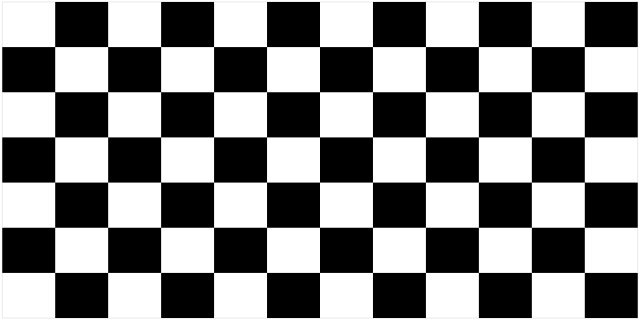
Write a WebGL 2 fragment shader that draws this pattern.

```glsl
#version 300 es
precision highp float;
// Black and white checkerboard of 12 by 7 slightly wide cells on white, with a
// pale hairline frame. Each axis gives a smoothed +1/-1 square wave; their
// product is the checker, and a box distance trims it to the board.

uniform vec2 u_resolution;
out vec4 outColor;

// Square wave, +1 on even cells and -1 on odd ones, softened over one pixel.
vec2 softSquareWave(vec2 cell, vec2 pixelsPerCell) {
    vec2 edgeDistance = abs(mod(cell - 0.5, 2.0) - 1.0) - 0.5;
    return clamp(2.0 * edgeDistance * pixelsPerCell, -1.0, 1.0);
}

float boxDistance(vec2 p, vec2 halfSize) {
    vec2 d = abs(p) - halfSize;
    return length(max(d, 0.0)) + min(max(d.x, d.y), 0.0);
}

void main() {
    // Centred coordinates: the canvas is 2 wide and 1 high.
    vec2 unit = u_resolution / vec2(2.0, 1.0);
    vec2 p = (gl_FragCoord.xy - 0.5 * u_resolution) / unit;
    float pixel = 1.0 / min(unit.x, unit.y);

    vec2 counts = vec2(12.0, 7.0);
    vec2 boardSize = vec2(1.986, 0.988);
    vec2 cellSize = boardSize / counts;

    // Checker; the clamp keeps the outer half cells solid up to the rim.
    vec2 cell = clamp(p / cellSize + 0.5 * counts, vec2(0.5), counts - 0.5);
    vec2 wave = softSquareWave(cell, cellSize * unit);
    float checker = 0.5 + 0.5 * wave.x * wave.y;

    // Pale frame on the white surround, then the board inside it.
    float d = boxDistance(p, 0.5 * boardSize);
    float frame = clamp((0.0013 - abs(d)) / pixel + 0.5, 0.0, 1.0);
    float board = clamp(0.5 - d / pixel, 0.0, 1.0);
    float shade = mix(1.0, checker, board);
    shade = min(shade, mix(1.0, 0.9, frame));

    outColor = vec4(vec3(shade), 1.0);
}
```
